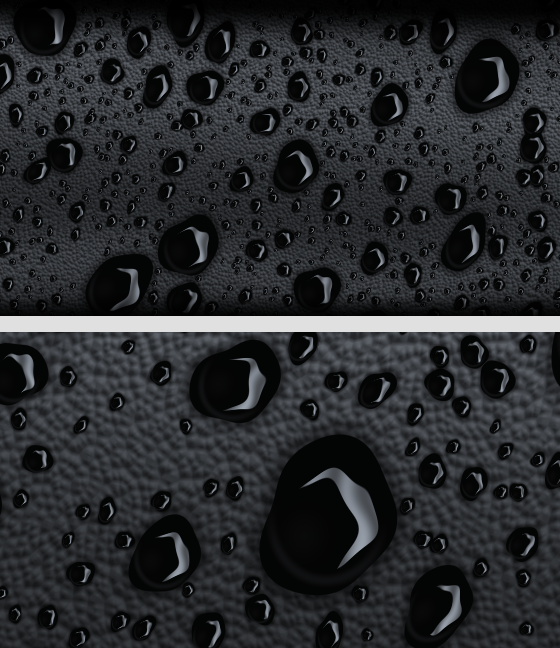
Top, the full canvas; bottom, a detail of the centre.
Give the GLSL for this texture, as a Shadertoy shader.

```glsl
// Black water drops with hooked glints, scattered over dark grained leather.

#define LEVELS 5            // size classes of drops, large to small
#define LARGEST_CELL 0.42   // grid cell of the largest drops, in canvas heights
#define LEVEL_RATIO 0.57    // cell size of each class relative to the one before
#define DENSITY 0.88        // chance that a cell holds a drop
#define RADIUS_RANGE vec2(0.12, 0.26)
#define LEAN 0.42           // tilt of the long axis towards the right
#define GRAIN_SCALE 95.0
#define GRAIN_CONTRAST 0.85
#define GLINT_RANGE vec2(0.30, 0.68)
#define TINT vec3(0.95, 1.0, 1.07)

struct Drop {
    float dist;     // signed distance to the outline
    float radius;
    float seed;
    vec2 centre;
    vec2 local;     // position inside the drop, outline near length 1
};

vec4 hash4(vec2 p) {
    vec4 q = fract(p.xyxy * vec4(0.1031, 0.1030, 0.0973, 0.1099));
    q += dot(q, q.wzxy + 33.33);
    return fract((q.xxyz + q.yzzw) * q.zywx);
}

mat2 rotation(float angle) {
    float c = cos(angle), s = sin(angle);
    return mat2(c, s, -s, c);
}

// Cellular noise: distance to the nearest scattered point
float cells(vec2 p) {
    vec2 base = floor(p);
    float nearest = 2.0;
    for (int j = -1; j <= 1; j++)
    for (int i = -1; i <= 1; i++) {
        vec2 id = base + vec2(i, j);
        vec2 away = id + hash4(id + 211.0).xy - p;
        nearest = min(nearest, dot(away, away));
    }
    return sqrt(nearest);
}

// Leather lit from above, with soft bands of reflected light
float leather(vec2 p, vec2 uv) {
    vec2 g = p * GRAIN_SCALE;
    g += 0.4 * sin(g.yx * 0.37);
    float relief = cells(g + vec2(0.25, 0.45)) - cells(g);
    float upper = (uv.y - 0.72 + 0.14 * (uv.x - 0.5)) / 0.24;
    float lower = (uv.y - 0.15 - 0.04 * sin(uv.x * 7.0)) / 0.10;
    float light = 0.145 + 0.13 * exp(-upper * upper) + 0.07 * exp(-lower * lower);
    return light * max(0.05, 1.0 + GRAIN_CONTRAST * relief);
}

// Nearest drop of one size class
Drop nearestDrop(vec2 p, int level) {
    float cell = LARGEST_CELL * pow(LEVEL_RATIO, float(level));
    vec2 shift = vec2(0.37, 0.61) * float(level);
    vec2 base = floor(p / cell + shift);
    Drop best = Drop(1.0, cell, 0.0, p, vec2(2.0));
    for (int j = -1; j <= 1; j++)
    for (int i = -1; i <= 1; i++) {
        vec2 id = base + vec2(i, j);
        vec4 h = hash4(id + 37.0 * float(level) + 11.0);
        if (h.w > DENSITY) continue;
        float seed = fract(h.w * 17.0 + h.x * 5.0);
        vec2 centre = (id + 0.5 + 0.8 * (h.xy - 0.5) - shift) * cell;
        float radius = cell * mix(RADIUS_RANGE.x, RADIUS_RANGE.y, h.z);
        float stretch = 1.04 + 0.24 * seed * seed;
        vec2 e = rotation(LEAN + 0.7 * (h.x - 0.5)) * (p - centre) / radius;
        e *= vec2(stretch, 1.0 / stretch);
        float a = atan(e.y, e.x);
        float wobble = 0.09 * sin(2.0 * a + 20.0 * seed)
                     + 0.06 * sin(3.0 * a + 31.0 * seed)
                     + 0.03 * sin(5.0 * a + 47.0 * h.y);
        float dist = (length(e) - 1.0 - wobble) * radius;
        if (dist < best.dist) best = Drop(dist, radius, seed, centre, e);
    }
    return best;
}

// Dark body with a faint rim and a bent window of light
float dropShade(Drop d, float soft) {
    vec2 e = d.local;
    vec2 w = e + 0.06 * sin(e.yx * vec2(7.0, 9.0) + 20.0 * d.seed);
    float outer = length(w - vec2(0.08, 0.0)) - 0.62;
    float inner = length((w - vec2(-0.14, -0.2)) * vec2(1.0, 0.85)) - 0.56;
    float edge = soft / d.radius;
    float glint = 1.0 - smoothstep(-edge, edge, max(outer, -inner));
    float streak = 0.5 + 0.5 * sin(w.x * 13.0 + w.y * 5.0 + 9.0 * d.seed);
    float bright = mix(GLINT_RANGE.x, GLINT_RANGE.y, streak * (0.75 - 0.35 * e.y));
    float rim = smoothstep(0.12, 0.0, abs(length(e) - 0.83)) * smoothstep(0.2, -0.7, e.y);
    float body = 0.014 + 0.05 * rim + 0.02 * smoothstep(0.5, 0.0, length(e + 0.3));
    return mix(body, bright, glint);
}

void mainImage(out vec4 fragColor, in vec2 fragCoord) {
    vec2 uv = fragCoord / iResolution.xy;
    vec2 p = fragCoord / iResolution.y;
    float soft = 0.8 / iResolution.y;
    float shade = leather(p, uv);

    // Drops, leaving out those that would touch a larger one
    for (int level = 0; level < LEVELS; level++) {
        Drop d = nearestDrop(p, level);
        if (d.dist > 0.3 * d.radius) continue;
        bool buried = false;
        for (int k = 0; k < level; k++)
            buried = buried || nearestDrop(d.centre, k).dist < 1.15 * d.radius;
        if (buried) continue;
        shade *= mix(0.6, 1.0, smoothstep(0.0, 0.3 * d.radius, d.dist));
        shade = mix(dropShade(d, soft), shade, smoothstep(-soft, soft, d.dist));
    }

    // Falloff into the dark at the top and bottom
    float falloff = smoothstep(-0.01, 0.08, uv.y)
                  * (1.0 - smoothstep(0.87, 1.0, uv.y + 0.03 * uv.x));
    fragColor = vec4(TINT * shade * mix(0.06, 1.0, falloff), 1.0);
}
```
